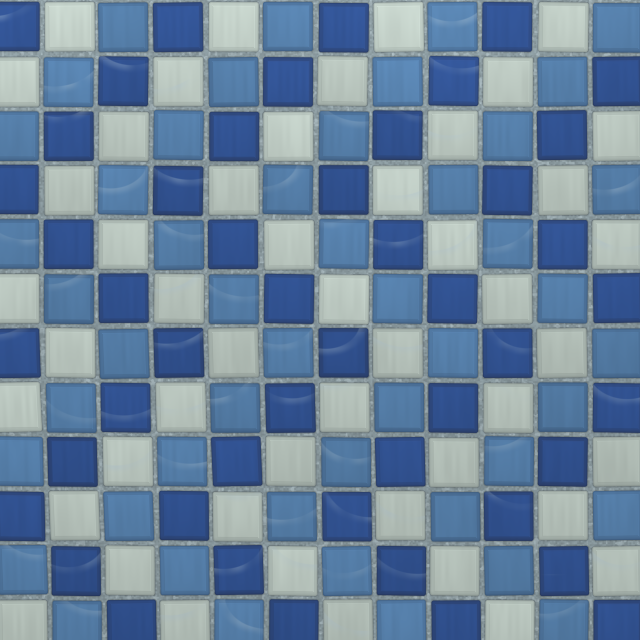
Give the GLSL for this texture, as a WebGL 1 fragment shader.

```glsl
precision highp float;
// Glass mosaic: dark blue, white and light blue square tiles in stepped diagonals on pale grout.

uniform vec2 u_resolution;

const vec2 GRID = vec2(11.67, 11.78);      // tiles across and down
const vec2 GRID_OFFSET = vec2(0.24, 0.0);  // cut part of the first column
const float HALF_TILE = 0.455;
const float CORNER = 0.045;
const float RIM = 0.075;                   // width of the bevelled edge
const float SHIFT_JITTER = 0.028;
const float TURN_JITTER = 0.035;
const float TONE_JITTER = 0.07;
const float SAG = 0.17;                    // sideways drift at the lower left
const float GLARE_RATE = 0.4;

const vec3 DARK_BLUE = vec3(0.195, 0.325, 0.575);
const vec3 DARK_RIM = vec3(0.175, 0.25, 0.42);
const vec3 WHITE = vec3(0.735, 0.785, 0.755);
const vec3 WHITE_RIM = vec3(0.63, 0.68, 0.66);
const vec3 LIGHT_BLUE = vec3(0.34, 0.505, 0.675);
const vec3 LIGHT_RIM = vec3(0.27, 0.40, 0.55);
const vec3 GROUT = vec3(0.54, 0.60, 0.62);
const vec3 GLARE = vec3(0.68, 0.76, 0.82);

float hash(vec2 p) {
  return fract(sin(dot(p, vec2(12.99, 78.23))) * 43758.55);
}

float noise(vec2 p) {
  vec2 i = floor(p);
  vec2 f = fract(p);
  f = f * f * (3.0 - 2.0 * f);
  return mix(mix(hash(i), hash(i + vec2(1.0, 0.0)), f.x),
             mix(hash(i + vec2(0.0, 1.0)), hash(i + 1.0), f.x), f.y);
}

float roundedBox(vec2 p, float halfSize, float radius) {
  vec2 q = abs(p) - halfSize + radius;
  return length(max(q, 0.0)) + min(max(q.x, q.y), 0.0) - radius;
}

// 0 dark blue, 1 white, 2 light blue; the diagonal steps left, then right
float tileKind(vec2 cell) {
  float row = mod(cell.y, 6.0);
  return mod(cell.x + min(row, 6.0 - row), 3.0);
}

// Bright crescents on some tiles, more often towards the bottom
float glare(vec2 p, vec2 cell, float down) {
  float chance = step(hash(cell + 31.7), GLARE_RATE * mix(0.5, 1.2, down));
  vec2 center = vec2(hash(cell + 5.1) - 0.5, 0.5 + 0.5 * hash(cell + 8.3));
  float r = length((p - center) * vec2(0.8, 1.0)) - 0.5 - 0.25 * hash(cell + 2.9);
  float arc = smoothstep(-0.015, 0.015, r) * (1.0 - smoothstep(0.0, 0.16, r));
  return chance * arc * noise(p * 4.0 + cell * 7.0);
}

vec3 glassColor(vec2 p, float inset, vec2 cell, float down) {
  float kind = tileKind(cell);
  float isWhite = step(0.5, kind) * step(kind, 1.5);
  float isLight = step(1.5, kind);
  vec3 face = mix(mix(DARK_BLUE, WHITE, isWhite), LIGHT_BLUE, isLight);
  vec3 edge = mix(mix(DARK_RIM, WHITE_RIM, isWhite), LIGHT_RIM, isLight);

  // Face: soft vertical streaks and a gentle slope of light
  face *= 1.0 + 0.05 * (noise(vec2(p.x * 14.0, p.y * 1.5) + cell * 9.0) - 0.5);
  face *= 1.0 + 0.06 * p.y + 0.05 * p.x * (hash(cell + 4.4) - 0.5);

  // Bevel: tinted band, inner line and dark outer edge, heavier at the bottom
  float band = 1.0 - smoothstep(RIM - 0.025, RIM + 0.025, inset);
  float innerLine = 1.0 - smoothstep(0.0, 0.018, abs(inset - RIM));
  float outer = 1.0 - smoothstep(0.0, 0.035, inset);
  float bottom = smoothstep(-0.36, -0.44, p.y);
  vec3 color = mix(face, edge, band * (0.3 + 0.3 * hash(cell + 6.6)));
  color *= 1.0 + 0.045 * innerLine * sign(p.x + p.y);
  color = mix(color, edge * 0.9, outer * 0.6 + 0.3 * bottom * band);

  color *= 1.0 + TONE_JITTER * (hash(cell + 12.5) - 0.5);
  return mix(color, GLARE, 0.35 * glare(p, cell, down));
}

// Grout with the fibres of the backing mesh showing through
vec3 groutColor(vec2 g, float gap) {
  float grain = noise(g * 30.0) - 0.5;
  float fibre = smoothstep(0.6, 0.85, noise(g * 17.0 + 40.0));
  vec3 color = GROUT * (1.0 + 0.18 * grain) + 0.08 * fibre;
  return color * mix(0.82, 1.0, smoothstep(0.0, 0.03, gap));
}

void main() {
  vec2 uv = gl_FragCoord.xy / u_resolution;
  float down = 1.0 - uv.y;
  vec2 g = vec2(uv.x, down) * GRID + GRID_OFFSET;
  g.x -= SAG * smoothstep(0.45, 1.0, down) * (1.0 - uv.x);
  vec2 cell = floor(g);

  // Each tile is set slightly off place and turned
  vec2 p = (fract(g) - 0.5) * vec2(1.0, -1.0);
  p -= SHIFT_JITTER * (vec2(hash(cell + 1.3), hash(cell + 7.9)) - 0.5);
  float turn = TURN_JITTER * (hash(cell + 3.7) - 0.5);
  p += turn * vec2(-p.y, p.x);

  float d = roundedBox(p, HALF_TILE, CORNER);
  float pixel = GRID.x / min(u_resolution.x, u_resolution.y);
  float cover = 1.0 - smoothstep(-0.6 * pixel, 0.6 * pixel, d);
  vec3 color = mix(groutColor(g, d), glassColor(p, -d, cell, down), cover);

  // Uneven room light
  color *= 1.02 - 0.07 * down + 0.05 * (noise(uv * 3.0) - 0.5);
  gl_FragColor = vec4(color, 1.0);
}
```
